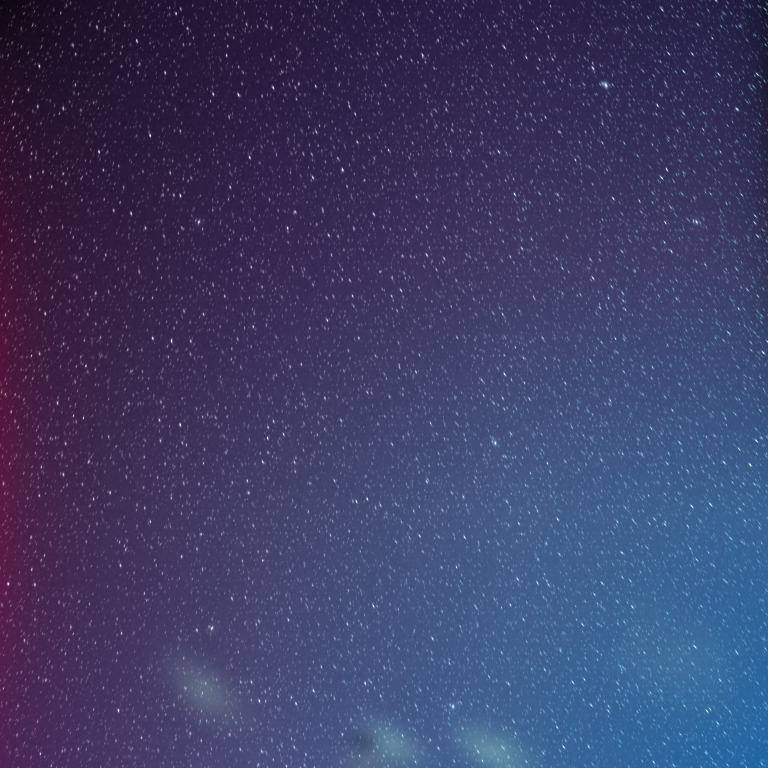
A WebGL 1 fragment shader for this texture:

```glsl
precision highp float;
// A dense night sky: a smooth violet-to-blue gradient with a red left edge,
// layered jittered grids of short star streaks, and soft clouds low down.
// Every length is a fraction of the canvas.
uniform vec2 u_resolution;

const vec3 RED_GLOW = vec3(0.13, -0.03, -0.01);
const vec3 CLOUD_GREY = vec3(0.42, 0.50, 0.56);
const vec3 CLOUD_TEAL = vec3(0.43, 0.61, 0.67);
const vec3 STAR_WARM = vec3(0.86, 0.78, 0.90);
const vec3 STAR_COOL = vec3(0.55, 0.90, 1.0);
const vec2 STAR_SIZE = vec2(0.00095, 0.00185);
const float STAR_GAIN = 0.85;
const float GRAIN = 0.022;

float hash(vec2 p) {
  vec3 q = fract(vec3(p.xyx) * 0.1031);
  q += dot(q, q.yzx + 33.33);
  return fract((q.x + q.y) * q.z);
}

float noise(vec2 p) {
  vec2 i = floor(p), f = fract(p);
  f = f * f * (3.0 - 2.0 * f);
  return mix(mix(hash(i), hash(i + vec2(1.0, 0.0)), f.x),
             mix(hash(i + vec2(0.0, 1.0)), hash(i + 1.0), f.x), f.y);
}

float fbm(vec2 p) {
  float sum = 0.0, amp = 0.5;
  for (int i = 0; i < 4; i++) {
    sum += amp * noise(p);
    p = p * 2.03 + 17.0;
    amp *= 0.5;
  }
  return sum;
}

// Four colours spread evenly over t = 0..1
vec3 ramp(vec3 a, vec3 b, vec3 c, vec3 d, float t) {
  float s = t * 3.0;
  vec3 col = mix(a, b, clamp(s, 0.0, 1.0));
  col = mix(col, c, clamp(s - 1.0, 0.0, 1.0));
  return mix(col, d, clamp(s - 2.0, 0.0, 1.0));
}

vec3 skyColor(vec2 uv) {
  vec3 top = ramp(vec3(0.11, 0.06, 0.15), vec3(0.14, 0.09, 0.22),
                  vec3(0.16, 0.12, 0.27), vec3(0.14, 0.12, 0.27), uv.x);
  vec3 upper = ramp(vec3(0.18, 0.09, 0.20), vec3(0.21, 0.15, 0.31),
                    vec3(0.25, 0.22, 0.39), vec3(0.24, 0.24, 0.41), uv.x);
  vec3 lower = ramp(vec3(0.23, 0.13, 0.27), vec3(0.26, 0.25, 0.41),
                    vec3(0.27, 0.36, 0.53), vec3(0.22, 0.39, 0.58), uv.x);
  vec3 base = ramp(vec3(0.26, 0.15, 0.33), vec3(0.29, 0.30, 0.48),
                   vec3(0.24, 0.39, 0.58), vec3(0.13, 0.40, 0.64), uv.x);
  vec3 col = ramp(base, lower, upper, top, uv.y);
  float glowHeight = exp(-pow((uv.y - 0.4) / 0.38, 2.0));
  col += RED_GLOW * exp(-uv.x / 0.045) * glowHeight;
  // Dark upper corners and right rim
  col *= 1.0 - 0.6 * exp(-length(uv - vec2(0.0, 1.0)) / 0.07);
  col *= 1.0 - 0.4 * exp(-(1.0 - uv.x) / 0.025) * smoothstep(0.3, 1.0, uv.y);
  return col;
}

// Soft leaning ellipse
float puff(vec2 uv, vec2 center, vec2 size, float lean) {
  vec2 d = uv - center;
  d.y += lean * d.x;
  d /= size;
  return exp(-dot(d, d));
}

vec3 addClouds(vec3 col, vec2 uv) {
  vec2 p = uv + 0.022 * (vec2(fbm(uv * 13.0), fbm(uv * 13.0 + 40.0)) - 0.47);
  col = mix(col, CLOUD_GREY, 0.66 * puff(p, vec2(0.268, 0.102), vec2(0.043, 0.033), 0.5));
  col = mix(col, CLOUD_TEAL, 0.70 * puff(p, vec2(0.512, 0.033), vec2(0.034, 0.026), 0.4));
  col = mix(col, CLOUD_GREY, 0.45 * puff(p, vec2(0.480, 0.008), vec2(0.036, 0.020), 0.0));
  col = mix(col, CLOUD_TEAL, 0.75 * puff(p, vec2(0.645, 0.021), vec2(0.044, 0.028), 0.35));
  col *= 1.0 - 0.18 * puff(p, vec2(0.478, 0.036), vec2(0.020, 0.014), 0.0);
  float wisp = puff(p, vec2(0.87, 0.15), vec2(0.10, 0.06), 0.4);
  return mix(col, CLOUD_TEAL, 0.22 * wisp * smoothstep(0.2, 0.7, fbm(uv * 9.0)));
}

// Streak that leans right on the left side and left on the right side
float streak(vec2 d, float x, float size) {
  d.x -= d.y * mix(0.45, -0.35, x);
  d /= STAR_SIZE * size;
  return exp(-dot(d, d));
}

float starLayer(vec2 uv, float cells, float chance, float size, float seed) {
  vec2 p = uv * cells;
  p.x += 0.5 * mod(floor(p.y), 2.0);
  vec2 id = floor(p);
  vec2 key = id + seed * 31.0;
  vec2 jitter = 0.2 + 0.6 * vec2(hash(key + 7.3), hash(key + 91.7));
  float lit = step(hash(key), chance);
  float power = mix(0.25, 1.0, pow(hash(key + 53.1), 2.0));
  return lit * power * streak((fract(p) - jitter) / cells, uv.x, size);
}

float brightStar(vec2 uv, vec2 center, float size) {
  vec2 d = uv - center;
  return streak(d, uv.x, size) + 0.7 * streak(d - vec2(-0.004, 0.002), uv.x, size * 0.7)
       + 0.12 * exp(-dot(d, d) / 0.00004);
}

void main() {
  vec2 uv = gl_FragCoord.xy / u_resolution;
  vec3 col = addClouds(skyColor(uv), uv);

  // Faint dense stars first, then fewer and larger ones
  float stars = 0.0;
  float density = mix(0.75, 1.15, smoothstep(0.0, 0.9, uv.x)) * mix(0.7, 1.2, fbm(uv * 5.0));
  for (int i = 0; i < 5; i++) {
    float k = float(i);
    float cells = 165.0 * pow(0.69, k);
    stars += starLayer(uv + k * 0.137, cells, 0.48 * density, 0.8 + 0.13 * k, k + 1.0)
           * (0.38 + 0.20 * k);
  }
  stars += brightStar(uv, vec2(0.789, 0.889), 2.2);
  stars += brightStar(uv, vec2(0.645, 0.423), 1.6);
  stars += brightStar(uv, vec2(0.590, 0.080), 1.6);
  stars += brightStar(uv, vec2(0.276, 0.182), 1.5);
  stars += brightStar(uv, vec2(0.907, 0.711), 1.5);
  stars += brightStar(uv, vec2(0.259, 0.711), 1.4);

  vec3 tint = mix(STAR_WARM, STAR_COOL, smoothstep(0.1, 1.0, uv.x + 0.4 * (0.5 - uv.y)));
  tint = mix(tint, vec3(1.0), smoothstep(0.4, 1.0, stars));
  col = mix(col, tint, clamp(stars * STAR_GAIN, 0.0, 1.0));
  col += GRAIN * (noise(uv * 400.0) - 0.5);
  gl_FragColor = vec4(clamp(col, 0.0, 1.0), 1.0);
}
```
